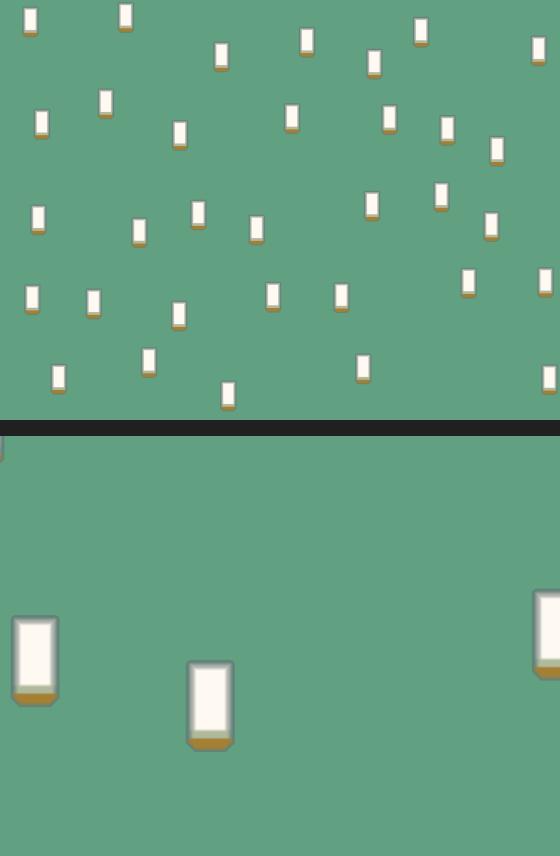
Top, the full canvas; bottom, a detail of the centre.
This pattern is drawn by a WebGL 2 fragment shader. Its source:

```glsl
#version 300 es
precision highp float;

uniform vec2 u_resolution;
out vec4 fragColor;

const vec3 FIELD_GREEN = vec3(0.380, 0.627, 0.502);
const vec3 RIM_SLATE   = vec3(0.385, 0.510, 0.475);
const vec3 SHELL_GREY  = vec3(0.690, 0.700, 0.680);
const vec3 CORE_CREAM  = vec3(0.996, 0.980, 0.945);
const vec3 BAND_SAGE   = vec3(0.690, 0.725, 0.610);
const vec3 BASE_AMBER  = vec3(0.640, 0.500, 0.200);

// Lengths are fractions of the canvas height
const vec2 HALF_SIZE = vec2(0.0194, 0.0365);
const vec2 CELL = vec2(4.0 / 21.0, 0.2);
const vec2 JITTER = vec2(0.74, 0.60);
const float KEEP_CHANCE = 0.95;

// Integer hash: three values in 0..1 per cell
vec3 hashCell(ivec2 cell, uint seed) {
    uvec3 v = uvec3(uvec2(cell), seed) * 1664525u + 1013904223u;
    for (int i = 0; i < 2; i++) {
        v.x += v.y * v.z;
        v.y += v.z * v.x;
        v.z += v.x * v.y;
        v ^= v >> 16u;
    }
    return vec3(v & 0xffffu) / 65535.0;
}

float boxDistance(vec2 p, vec2 halfSize, float radius) {
    vec2 q = abs(p) - halfSize + radius;
    return length(max(q, 0.0)) + min(max(q.x, q.y), 0.0) - radius;
}

// Upright capsule whose lower corners are cut off
float lanternDistance(vec2 p, vec2 halfSize, float cut) {
    float body = boxDistance(p, halfSize, 0.004);
    float chamfer = (abs(p.x) - p.y - halfSize.x - halfSize.y + cut) * 0.7071;
    return max(body, chamfer);
}

// Soft shell around a bright core, with an amber base below
vec3 lanternColor(float depth, float height) {
    vec3 shell = mix(RIM_SLATE, SHELL_GREY, smoothstep(0.001, 0.0055, depth));
    vec3 core = mix(shell, CORE_CREAM, smoothstep(0.0050, 0.0090, depth));

    vec3 band = mix(RIM_SLATE, BAND_SAGE, smoothstep(0.001, 0.007, depth));
    vec3 body = mix(band, core, smoothstep(0.0155, 0.0190, height));

    vec3 base = mix(RIM_SLATE, BASE_AMBER, smoothstep(0.0, 0.0045, depth));
    return mix(base, body, smoothstep(0.0095, 0.0120, height));
}

void main() {
    vec2 p = gl_FragCoord.xy / u_resolution.y;
    float pixel = 1.0 / u_resolution.y;

    // One lantern, randomly shifted, in most grid cells
    vec2 cell = floor(p / CELL);
    vec3 rnd = hashCell(ivec2(cell), 29u);
    vec2 center = (cell + 0.5 + (rnd.xy - 0.5) * JITTER) * CELL;
    vec2 local = p - center;

    float dist = lanternDistance(local, HALF_SIZE, 0.007);
    float coverage = smoothstep(0.75 * pixel, -0.75 * pixel, dist);
    coverage *= step(rnd.z, KEEP_CHANCE);

    vec3 lantern = lanternColor(-dist, local.y + HALF_SIZE.y);
    fragColor = vec4(mix(FIELD_GREEN, lantern, coverage), 1.0);
}
```
